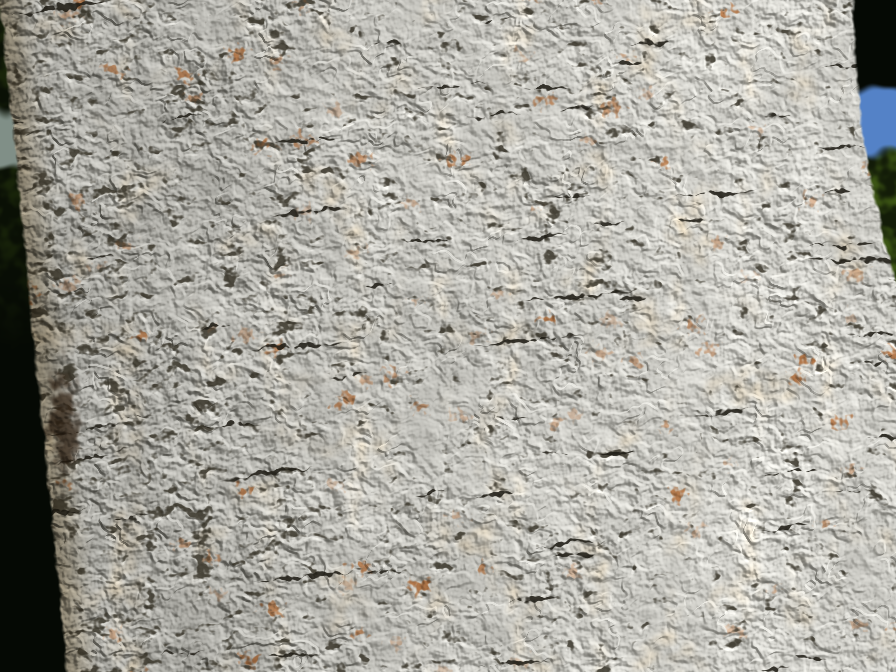
Write a Shadertoy shader that draws this texture.

```glsl
// Sunlit pale tree trunk with flaky bark, between strips of dark garden.
// Terraced gradient noise is lit from the upper right; ragged pits, broken
// cracks, rust spots and rough vertical seams lie over it.

const vec2 LIGHT_DIR = vec2(0.6, 0.8);
const float RELIEF_STEP = 0.0017;  // sampling distance of the slope
const float FLAKE_HEIGHT = 0.0040;
const vec2 FLAKE_FREQ = vec2(25.0, 33.0);
const float HIGHLIGHT = 0.15;
const float SHADOW = 0.40;
const vec2 PIT_RANGE = vec2(0.31, 0.66);
const vec2 CRACK_CELL = vec2(0.17, 0.07);
const float SEAM_SPACING = 0.118;
const vec3 WARM_TINT = vec3(0.003, 0.0, -0.024);
const vec3 CRACK_COLOR = vec3(0.12, 0.11, 0.08);
const vec3 PIT_COLOR = vec3(0.21, 0.195, 0.15);
const vec3 RUST_COLOR = vec3(0.66, 0.37, 0.15);
const vec3 TAN_COLOR = vec3(1.04, 0.985, 0.90);
const vec3 HOLLOW_COLOR = vec3(0.17, 0.12, 0.07);
const vec3 LEAF_DARK = vec3(0.02, 0.035, 0.015);
const vec3 LEAF_LIGHT = vec3(0.24, 0.34, 0.08);
const vec3 SKY_COLOR = vec3(0.33, 0.51, 0.78);
const vec3 WALL_COLOR = vec3(0.50, 0.56, 0.53);

vec3 hash3(vec2 p) {
  vec3 q = fract(p.xyx * vec3(0.1031, 0.1030, 0.0973));
  q += dot(q, q.yxz + 33.33);
  return fract((q.xxy + q.yzz) * q.zyx);
}

float corner(vec2 cell, vec2 offset) {
  float a = 6.2832 * hash3(cell).x;
  return dot(vec2(cos(a), sin(a)), offset);
}

// Gradient noise, roughly -0.7 to 0.7
float noise(vec2 p) {
  vec2 i = floor(p), f = fract(p), e = vec2(0, 1);
  vec2 u = f * f * f * (f * (f * 6.0 - 15.0) + 10.0);
  return mix(mix(corner(i, f), corner(i + e.yx, f - e.yx), u.x),
    mix(corner(i + e.xy, f - e.xy), corner(i + 1.0, f - 1.0), u.x), u.y);
}

vec2 warped(vec2 p) {
  return p + 0.012 * vec2(noise(p * 21.0), noise(p * 21.0 + 40.0))
    + 0.005 * vec2(noise(p * 70.0 + 7.0), noise(p * 70.0 + 60.0));
}

// Flakes as terraces, sharp in places and soft in others, plus grain
float relief(vec2 p) {
  vec2 q = warped(p);
  float level = 1.7 * noise(q * FLAKE_FREQ) + 1.1 * noise(q * FLAKE_FREQ * 2.2 + 9.0);
  float ramp = clamp(0.5 + 1.1 * noise(p * 17.0 + 30.0), 0.13, 0.95);
  float flakes = floor(level) + smoothstep(0.0, ramp, fract(level));
  return FLAKE_HEIGHT * flakes + 0.005 * noise(q * vec2(47, 60))
    + 0.0034 * noise(q * vec2(100, 118)) + 0.0017 * noise(p * 195.0);
}

// Small shadowed hollows with torn outlines
float pits(vec2 p, float bias) {
  vec2 q = warped(p);
  q.y -= 0.09 * (1.0 - p.x) * p.x;
  float n = noise(q * vec2(25, 52) + 15.0) + 0.6 * noise(q * vec2(62, 105))
    + 0.3 * noise(p * vec2(150, 190));
  return smoothstep(PIT_RANGE.x, PIT_RANGE.y, n + bias);
}

// Broken, nearly horizontal cracks, at most one per cell
float cracks(vec2 p, float soft) {
  float ragged = noise(p * vec2(45, 60)) + 0.7 * noise(p * 130.0);
  float wave = 0.007 * noise(p * 30.0) + 0.005 * noise(p * 75.0);
  float mask = 0.0;
  for (int k = 0; k < 9; k++) {
    vec2 cell = floor(p / CRACK_CELL) + vec2(k % 3 - 1, k / 3 - 1);
    vec3 r = hash3(cell + 71.0), s = hash3(cell + 213.0);
    vec2 d = p - (cell + r.xy) * CRACK_CELL;
    float tilt = 0.17 - 0.128 * p.x + 0.16 * (s.x - 0.5);
    float reach = CRACK_CELL.x * mix(0.12, 0.5, s.y * s.y);
    float taper = 1.0 - d.x * d.x / (reach * reach);
    float width = 0.0026 * (0.3 + 0.7 * s.z + 2.4 * ragged) * max(taper, 0.0);
    float dist = abs(d.y - tilt * d.x - wave) - width;
    mask = max(mask, step(r.z, 0.5) * smoothstep(-0.1, 0.3, taper)
      * smoothstep(soft, -soft, dist));
  }
  return mask;
}

// Small ragged blots
float rust(vec2 p) {
  vec2 g = p / 0.07;
  float ragged = 0.25 * noise(p * 65.0) + 0.25 * noise(p * 140.0), mask = 0.0;
  for (int k = 0; k < 9; k++) {
    vec2 cell = floor(g) + vec2(k % 3 - 1, k / 3 - 1);
    vec3 r = hash3(cell + 17.0), s = hash3(cell + 91.0);
    float d = length((g - cell - r.xy) * vec2(0.85, 1.2)) + ragged;
    mask = max(mask, step(r.z, 0.42) * (0.3 + 0.7 * s.x)
      * smoothstep(0.09, -0.09, d - mix(0.02, 0.13, s.y)));
  }
  return mask;
}

vec3 barkColor(vec2 p, float fromLeft, float soft) {
  vec2 h = RELIEF_STEP * LIGHT_DIR;
  float slope = (relief(p - h) - relief(p + h)) / (2.0 * RELIEF_STEP);
  float side = smoothstep(0.6, 0.0, fromLeft);
  float seamX = (p.x + 0.03 * noise(p * 7.0) + 0.012 * noise(p * 35.0)) / SEAM_SPACING;
  float seam = smoothstep(0.2, 0.0, abs(fract(seamX) - 0.5))
    * smoothstep(-0.1, 0.35, noise(p * vec2(12, 8) + 3.0));
  float patchy = noise(p * 6.5) + 0.6 * noise(p * 15.0 + 50.0);
  float lit = slope * (0.9 + 0.7 * patchy + 0.3 * side + 0.5 * seam);

  // Sun falloff, then highlights and shadows of the relief
  float tone = mix(0.755, 0.81, smoothstep(0.5, 1.15, p.x)) - 0.1 * side + 0.04 * seam;
  tone += 0.06 * noise(p * 5.0) + 0.07 * noise(p * vec2(17, 25));
  tone += HIGHLIGHT * tanh(max(lit, 0.0)) - SHADOW * tanh(0.8 * max(-lit, 0.0));
  float bias = 0.14 * side + 0.22 * patchy - 0.06 * smoothstep(0.8, 1.2, p.x);
  float pit = pits(p, bias);
  tone += 0.09 * pits(p + vec2(0.002, 0.006), bias);
  vec3 color = tone + WARM_TINT;

  float stain = 0.5 * seam + 0.6 * smoothstep(0.1, 0.5, noise(p * 13.0 + 20.0));
  stain *= 0.6 + 1.4 * noise(p * 45.0 + 5.0);
  color *= mix(vec3(1), TAN_COLOR, clamp(stain, 0.0, 1.0));
  color = mix(color, PIT_COLOR, 0.85 * pit);
  color = mix(color, RUST_COLOR * (0.3 + 0.85 * tone), 0.8 * rust(p) * (1.0 - 0.5 * pit));
  color = mix(color, CRACK_COLOR, 0.88 * cracks(p, soft));

  // Brown hollow and rim on the shaded side
  float hollow = length((p - vec2(0.095, 0.37)) / vec2(0.024, 0.085))
    + 0.7 * noise(p * 32.0) + 0.6 * noise(p * 80.0);
  color = mix(color, HOLLOW_COLOR * (0.4 + tone), 0.75 * smoothstep(1.2, 0.4, hollow));
  return color * mix(vec3(0.78, 0.74, 0.66), vec3(1), smoothstep(0.0, 0.06, fromLeft));
}

vec3 gardenColor(vec2 p) {
  float leaves = smoothstep(-0.3, 0.6, noise(p * 32.0) + 0.6 * noise(p * 75.0));
  float y = p.y + 0.02 * noise(p * 25.0);
  bool right = p.x > 0.6;
  float sun = right ? smoothstep(0.86, 0.74, y) : 0.35 * smoothstep(0.45, 0.7, y);
  vec3 color = mix(LEAF_DARK, LEAF_LIGHT, sun * (0.25 + 0.75 * leaves));
  float gap = smoothstep(0.054, 0.038, abs(y - (right ? 0.817 : 0.79)));
  return mix(color, right ? SKY_COLOR : WALL_COLOR, gap);
}

void mainImage(out vec4 fragColor, in vec2 fragCoord) {
  vec2 p = fragCoord / iResolution.xy * vec2(1.3333, 1);
  float soft = max(0.0013, 0.6 / iResolution.y);
  float wobble = 0.005 * noise(p * 30.0) + 0.003 * noise(p * 90.0);
  float fromLeft = p.x - 0.1 + 0.1 * p.y - wobble;
  float fromRight = 1.27 + 0.36 * (1.0 - p.y) * (1.0 - p.y) + wobble - p.x;
  float trunk = smoothstep(-0.003, 0.003, min(fromLeft, fromRight));
  vec3 color = mix(gardenColor(p), barkColor(p, fromLeft, soft), trunk);
  fragColor = vec4(clamp(color, 0.0, 1.0), 1);
}
```
